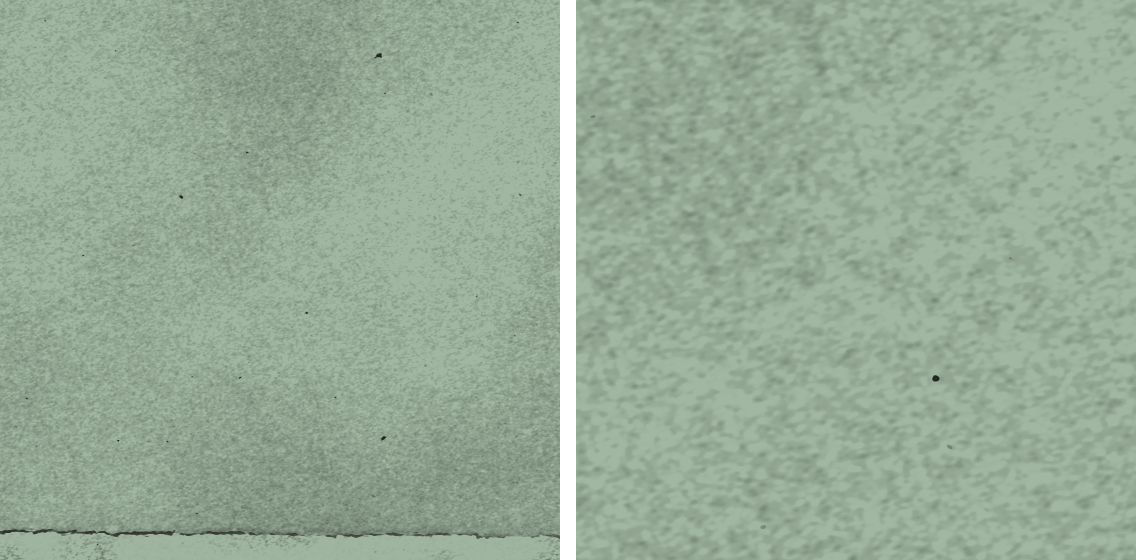
Left, the full canvas; right, a detail of the centre.
This texture is drawn by a WebGL 2 fragment shader. Its source:

```glsl
#version 300 es
precision highp float;

uniform vec2 u_resolution;
out vec4 fragColor;

// Colours
const vec3 PLASTER_TINT = vec3(1.0, 1.137, 1.0);
const vec3 HOLE_COLOR = vec3(0.09, 0.10, 0.08);
const vec3 CRACK_COLOR = vec3(0.17, 0.18, 0.15);

// Tone of the wall
const float BASE_TONE = 0.571;
const float LIGHT_LIMIT = 0.632;
const float STRIP_TONE = 0.626;
const float CLOUD_STRENGTH = 1.7;
const float LEVEL_STEP = 0.055;
const float LEVEL_ORIGIN = 0.515;
const float LEVEL_MIX = 0.5;

// Grain: cells across the canvas and strength per layer
const int GRAIN_LAYERS = 3;
const vec3 GRAIN_CELLS = vec3(110.0, 220.0, 390.0);
const vec3 GRAIN_STRENGTH = vec3(0.016, 0.037, 0.052);
const vec2 GRAIN_STRETCH = vec2(0.66, 1.0);
const float GRAIN_TILT = 0.22;

// Crack along the foot of the wall
const float CRACK_HEIGHT = 0.050;
const float CRACK_SLOPE = -0.008;

vec3 hash3(vec2 p) {
    vec3 q = fract(p.xyx * vec3(0.1031, 0.1030, 0.0973));
    q += dot(q, q.yxz + 33.33);
    return fract((q.xxy + q.yzz) * q.zyx);
}

// Cellular noise: every cell drops one soft light or dark blob
float cellNoise(vec2 p) {
    vec2 cell = floor(p);
    float sum = 0.0;
    for (int j = -1; j <= 1; j++) {
        for (int i = -1; i <= 1; i++) {
            vec2 id = cell + vec2(i, j);
            vec3 h = hash3(id + 17.0);
            vec2 offset = p - id - h.xy;
            float falloff = max(0.0, 1.0 - dot(offset, offset));
            sum += (2.0 * h.z - 1.0) * falloff * falloff;
        }
    }
    return sum;
}

// Broad light and dark clouds from layered sines
float clouds(vec2 p) {
    float diagonal = cos(6.0 * (p.x - p.y) - 1.0);
    float across = cos(8.2 * p.x - 0.8 + 0.5 * sin(5.0 * p.y));
    float upward = sin(5.2 * p.y - 1.9);
    float patches = cellNoise(p * 5.0 + 3.0) + 0.8 * cellNoise(p * 13.0);
    float sum = 0.011 * diagonal + 0.010 * across + 0.015 * upward + 0.011 * patches;
    return CLOUD_STRENGTH * sum;
}

float grain(vec2 p) {
    float c = cos(GRAIN_TILT), s = sin(GRAIN_TILT);
    vec2 q = mat2(c, -s, s, c) * p * GRAIN_STRETCH;
    float sum = 0.0;
    for (int i = 0; i < GRAIN_LAYERS; i++) {
        sum += GRAIN_STRENGTH[i] * cellNoise(q * GRAIN_CELLS[i] + float(i) * 41.0 + 90.0);
    }
    return sum;
}

// Pull tones towards a few flat levels, which crisps the flecks
float terrace(float tone) {
    float level = (tone - LEVEL_ORIGIN) / LEVEL_STEP + 0.5;
    float flatLevel = floor(level) - 0.5 + smoothstep(0.7, 1.0, fract(level))
        * 0.5 - (1.0 - smoothstep(0.0, 0.3, fract(level))) * 0.5 + 0.5;
    return mix(tone, LEVEL_ORIGIN + LEVEL_STEP * flatLevel, LEVEL_MIX);
}

// Scattered holes, at most one per cell, mostly tiny
float pits(vec2 p, float cells, float chance, vec2 radii, float seed, float px) {
    vec2 id = floor(p * cells);
    vec3 place = hash3(id + seed);
    vec3 look = hash3(id + seed + 57.0);
    vec2 offset = p - (id + 0.15 + 0.7 * place.xy) / cells;
    offset.y = offset.y * 1.4 + offset.x * (look.y - 0.5);
    float radius = mix(radii.x, radii.y, pow(look.x, 8.0));
    float ragged = 0.5 * radius * cellNoise(p * 300.0);
    float hole = 1.0 - smoothstep(-px, px, length(offset) - radius + ragged);
    return hole * step(place.z, chance);
}

void main() {
    vec2 p = gl_FragCoord.xy / u_resolution;
    float px = 1.0 / min(u_resolution.x, u_resolution.y);
    float fineGrain = grain(p);

    // Height above the ragged crack line
    float wander = 0.0010 * sin(19.0 * p.x) + 0.0006 * sin(47.0 * p.x + 1.0);
    wander += 0.0014 * cellNoise(vec2(p.x * 60.0, 5.5));
    wander += 0.0014 * cellNoise(vec2(p.x * 190.0, 9.5));
    float height = p.y - CRACK_HEIGHT - CRACK_SLOPE * p.x - wander;

    // Wall, shaded towards its foot
    float wall = BASE_TONE + clouds(p) + fineGrain;
    wall -= 0.025 * exp(-max(height, 0.0) * 22.0);
    wall = min(terrace(wall), LIGHT_LIMIT);

    // Pale strip below, with stained stretches
    float stain = smoothstep(0.1, 0.7, cellNoise(vec2(p.x * 9.0, p.y * 18.0) + 8.0));
    float strip = STRIP_TONE + min(0.0, fineGrain - 0.012) * (0.25 + 2.2 * stain);
    float tone = mix(strip, wall, smoothstep(-px, px, height));
    vec3 color = tone * PLASTER_TINT;

    // Faint pits and dark holes
    float faint = pits(p, 19.0, 0.22, vec2(0.0012, 0.0035), 11.0, px);
    float dark = pits(p, 8.0, 0.28, vec2(0.0012, 0.0055), 73.0, px);
    color *= 1.0 - 0.25 * faint;
    color = mix(color, HOLE_COLOR, 0.9 * dark);

    // Crack: strong on the left, broken and thin on the right
    float weight = mix(0.0025, 0.0, smoothstep(0.2, 0.7, p.x));
    weight += 0.0024 * cellNoise(vec2(p.x * 22.0, 2.5));
    weight += 0.0034 * cellNoise(p * vec2(130.0, 300.0));
    float crack = 1.0 - smoothstep(-px, px, abs(height) - weight);
    float frayed = 0.7 + 0.9 * cellNoise(vec2(p.x * 45.0, p.y * 200.0) + 4.0);
    float shadow = exp(-abs(height) * 190.0) * mix(0.55, 0.30, p.x) * clamp(frayed, 0.0, 1.0);
    color *= 1.0 - shadow * smoothstep(-px, px, height);
    color = mix(color, CRACK_COLOR, crack * mix(0.95, 0.6, p.x));

    fragColor = vec4(color, 1.0);
}
```
